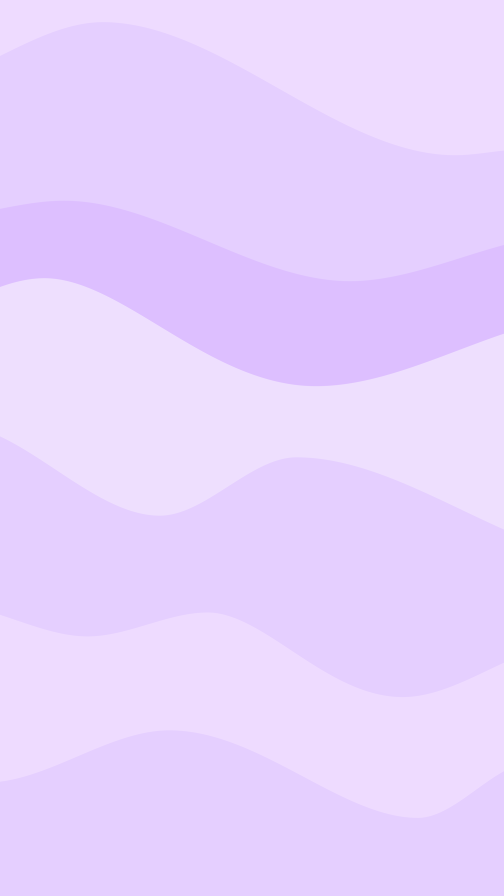
A Shadertoy shader for this background:

```glsl
// Stacked pastel lilac waves flowing across a tall canvas.

#define MIST  vec3(0.935, 0.860, 1.000)
#define PEARL vec3(0.934, 0.876, 0.996)
#define LILAC vec3(0.898, 0.812, 1.000)
#define DEEP  vec3(0.867, 0.749, 1.000)
#define EDGE_SOFTNESS 0.7

// Cubic curve between two knots (x, depth, slope); skew shifts its midpoint.
float bend(float x, vec3 a, vec3 b, float skew) {
    float span = b.x - a.x;
    float t = clamp((x - a.x) / span, 0.0, 1.0);
    t += skew * t * (1.0 - t);
    float u = 1.0 - t;
    return mix(a.y, b.y, t * t * (3.0 - 2.0 * t))
         + span * t * u * (a.z * u - b.z * t);
}

// Wave with two flat turning points (x, depth) between edges (depth, slope).
float wave(float x, vec2 left, vec2 turnA, vec2 turnB, vec2 right, float skew) {
    vec3 a = vec3(turnA, 0.0);
    vec3 b = vec3(turnB, 0.0);
    if (x < a.x) return bend(x, vec3(0.0, left), a, 0.0);
    if (x < b.x) return bend(x, a, b, skew);
    return bend(x, b, vec3(1.0, right), 0.0);
}

// Fill everything below a crest line with an antialiased edge.
void fillBelow(inout vec3 color, vec3 fill, float depth, float crest) {
    float w = EDGE_SOFTNESS / iResolution.y;
    color = mix(color, fill, smoothstep(-w, w, depth - crest));
}

void mainImage(out vec4 fragColor, in vec2 fragCoord) {
    vec2 uv = fragCoord / iResolution.xy;
    float x = uv.x;
    float depth = 1.0 - uv.y;
    vec3 color = MIST;

    // Upper layers
    fillBelow(color, LILAC, depth, wave(x, vec2(0.0625, -0.28),
        vec2(0.204, 0.0247), vec2(0.903, 0.1732), vec2(0.168, -0.06), 0.0));
    fillBelow(color, DEEP, depth, wave(x, vec2(0.2331, -0.11),
        vec2(0.127, 0.2240), vec2(0.694, 0.3138), vec2(0.2734, -0.15), 0.0));

    // Pale middle band and the layer under it
    fillBelow(color, PEARL, depth, wave(x, vec2(0.3203, -0.20),
        vec2(0.088, 0.3105), vec2(0.627, 0.4310), vec2(0.3724, -0.19), 0.16));
    fillBelow(color, LILAC, depth, wave(x, vec2(0.4870, 0.265),
        vec2(0.317, 0.5755), vec2(0.588, 0.5104), vec2(0.5910, 0.25), 0.0));

    // Lower band: a shallow dip, a ridge, then a deeper trough
    vec2 ridge = vec2(0.412, 0.6836);
    float lower = x < ridge.x
        ? bend(x, vec3(0.0, 0.6862, 0.18), vec3(0.174, 0.7103, 0.0), 0.0)
        : wave(x, vec2(ridge.y, 0.0), ridge, vec2(0.799, 0.7780),
               vec2(0.7396, -0.26), 0.15);
    if (x > 0.174 && x < ridge.x)
        lower = bend(x, vec3(0.174, 0.7103, 0.0), vec3(ridge, 0.0), 0.0);
    fillBelow(color, MIST, depth, lower);

    // Bottom layer
    fillBelow(color, LILAC, depth, wave(x, vec2(0.8724, -0.07),
        vec2(0.336, 0.8151), vec2(0.829, 0.9128), vec2(0.8607, -0.31), -0.08));

    fragColor = vec4(color, 1.0);
}
```
